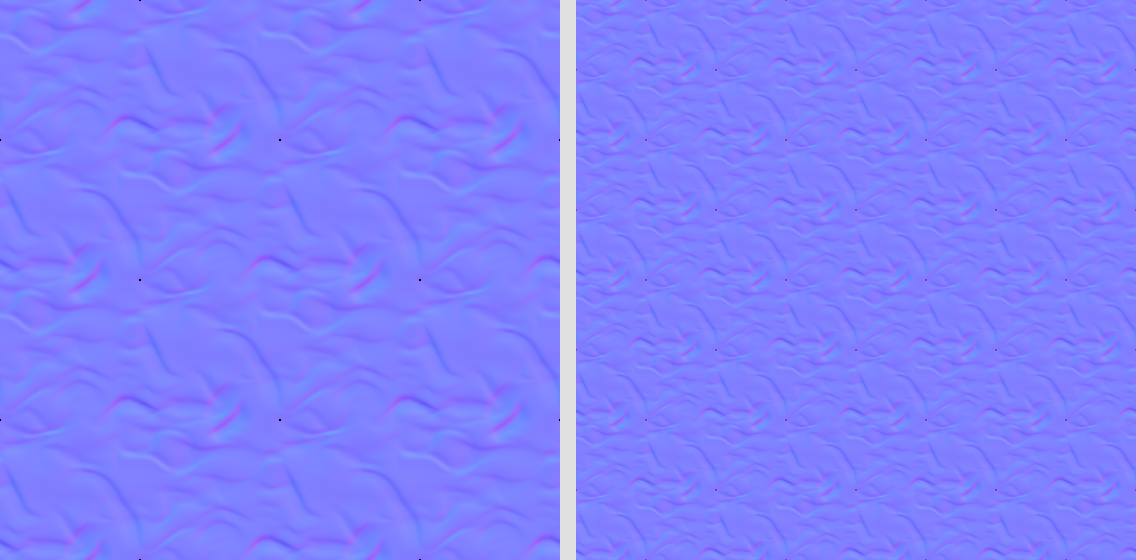
Left, the tile; right, the same tile 2 across and 2 down.
Write a Shadertoy shader that draws this texture map.

```glsl
// Tiling tangent-space normal map of softly creased, folded stone in a staggered repeat.

const float REPEATS = 4.0;      // half-tiles across the canvas; copies sit on a diamond lattice
const float SAMPLE_STEP = 0.008;

// Shortest offset on the lattice spanned by (1,1) and (1,-1).
vec2 wrapOffset(vec2 d) {
    vec2 k = 0.5 * vec2(d.x + d.y, d.x - d.y);
    k -= floor(k + 0.5);
    return vec2(k.x + k.y, k.x - k.y);
}

// Random unit gradient of a noise cell; cells shifted by (m,n) or (m,-n) are identical.
vec2 cellGradient(vec2 cell, vec2 freq, float seed) {
    float row = floor(cell.y / freq.y);
    cell -= row * freq;
    cell.x = mod(cell.x, 2.0 * freq.x);
    float angle = 6.2832 * fract(sin(dot(cell, vec2(127.1, 311.7)) + seed) * 43758.5);
    return vec2(cos(angle), sin(angle));
}

float latticeNoise(vec2 p, vec2 freq, float seed) {
    p *= freq;
    vec2 i = floor(p), f = p - i;
    vec2 u = f * f * f * (f * (f * 6.0 - 15.0) + 10.0);
    vec2 e = vec2(1.0, 0.0);
    float a = dot(cellGradient(i, freq, seed), f);
    float b = dot(cellGradient(i + e.xy, freq, seed), f - e.xy);
    float c = dot(cellGradient(i + e.yx, freq, seed), f - e.yx);
    float d = dot(cellGradient(i + e.xx, freq, seed), f - e.xx);
    return mix(mix(a, b, u.x), mix(c, d, u.x), u.y);
}

// Curved groove, steep on its upper side and gentle on its lower side.
float fold(vec2 p, vec2 center, float angle, float halfLength, float bend, float depth) {
    vec2 d = wrapOffset(p - center);
    float c = cos(angle), s = sin(angle);
    d = vec2(c * d.x + s * d.y, c * d.y - s * d.x);
    float across = d.y - bend * d.x * d.x;
    float width = mix(0.075, 0.035, smoothstep(-0.04, 0.04, across));
    float along = d.x / halfLength;
    return -depth * exp(-across * across / (width * width) - along * along * along * along);
}

// Wandering groove along a zero line of the noise, fading in and out.
float crease(vec2 p, vec2 freq, float width, float seed) {
    float n = latticeNoise(p, freq, seed) - 0.06;
    float fade = smoothstep(-0.25, 0.35, latticeNoise(p, vec2(2.0, 3.0), seed + 5.0));
    return -fade * exp(-n * n / (width * width));
}

float mainFolds(vec2 p) {
    float h = fold(p, vec2(0.93, 3.12), 0.12, 0.17, -2.0, 0.014);
    h += fold(p, vec2(1.64, 2.97), 0.75, 0.15, 0.5, 0.013);
    h += fold(p, vec2(1.55, 3.15), 0.95, 0.14, -0.5, 0.009);
    h += fold(p, vec2(1.36, 3.10), -0.1, 0.14, 0.8, 0.008);
    h += fold(p, vec2(1.69, 3.58), -0.45, 0.20, -0.8, 0.007);
    h += fold(p, vec2(1.93, 3.32), -1.15, 0.20, -0.3, 0.008);
    h += fold(p, vec2(1.11, 3.44), -0.95, 0.20, 0.9, 0.008);
    h += fold(p, vec2(0.60, 3.35), 0.0, 0.18, -2.2, 0.005);
    h += fold(p, vec2(0.55, 3.24), 0.15, 0.13, -2.5, 0.006);
    h += fold(p, vec2(1.48, 2.77), -0.1, 0.25, 0.4, 0.007);
    h += fold(p, vec2(0.55, 3.55), -0.1, 0.22, 0.5, 0.005);
    h += fold(p, vec2(0.18, 2.83), 0.2, 0.18, 0.8, 0.006);
    return h;
}

float surfaceHeight(vec2 p) {
    vec2 warpFreq = vec2(4.0, 4.0);
    vec2 warp = vec2(latticeNoise(p, warpFreq, 1.0), latticeNoise(p, warpFreq, 2.0));
    float h = mainFolds(p + 0.05 * warp);
    vec2 q = p + 0.12 * warp;
    h += 0.0055 * crease(q, vec2(2.0, 4.0), 0.16, 3.0);
    h += 0.0035 * crease(q, vec2(3.0, 5.0), 0.20, 7.0);
    h += 0.006 * latticeNoise(p, vec2(3.0, 4.0), 11.0);   // broad swell
    return h;
}

void mainImage(out vec4 fragColor, in vec2 fragCoord) {
    vec2 p = REPEATS * fragCoord / iResolution.xy;

    // Slope by central differences, packed as a normal colour
    vec2 e = vec2(SAMPLE_STEP, 0.0);
    vec2 slope = vec2(surfaceHeight(p + e.xy) - surfaceHeight(p - e.xy),
                      surfaceHeight(p + e.yx) - surfaceHeight(p - e.yx)) / (2.0 * SAMPLE_STEP);
    vec3 color = 0.5 + 0.5 * normalize(vec3(-slope, 1.0));

    // Pinhole speck at each lattice point
    float pixel = REPEATS / iResolution.y;
    float speck = length(wrapOffset(p - vec2(0.0, 1.0)));
    color *= smoothstep(0.005, 0.005 + pixel, speck);

    fragColor = vec4(color, 1.0);
}
```
